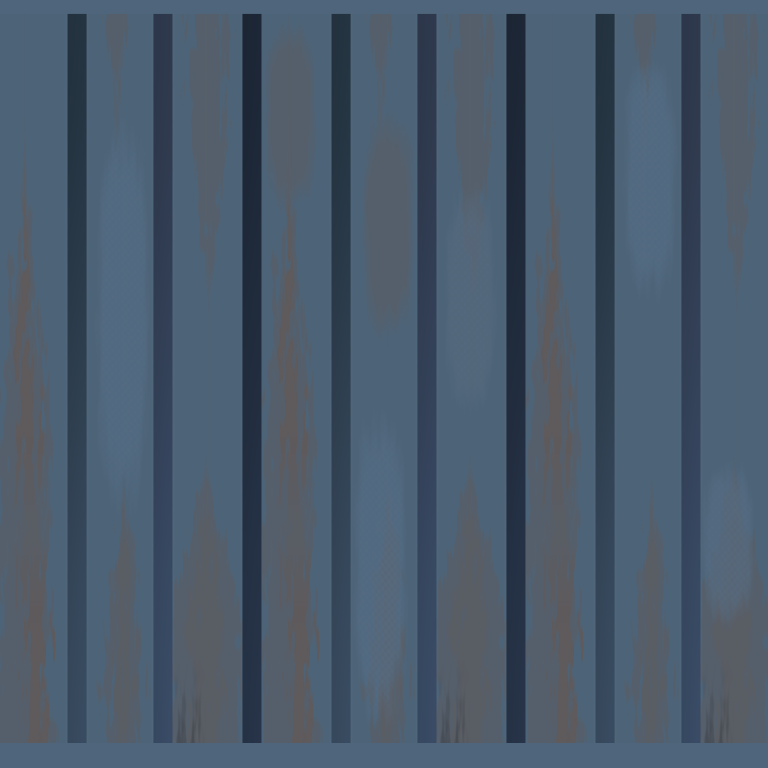
A WebGL 2 fragment shader for this texture:

```glsl
#version 300 es
precision highp float;

uniform vec2 u_resolution;
out vec4 fragColor;

// Layout: three slots per repeat, between a lower and an upper rail
const float PERIOD = 0.34375;
const float SEAM = 0.003;
const float SLOT_X[3] = float[3](0.1003, 0.2122, 0.3281);
const float SLOT_HALF = 0.0124;
const float PANEL_LOW = 0.0325;
const float PANEL_HIGH = 0.982;

// Paint, wear and slot colours
const vec3 PAINT = vec3(0.300, 0.390, 0.470);
const vec3 RAIL = vec3(0.308, 0.398, 0.482);
const vec3 GRIME = vec3(0.340, 0.370, 0.410);
const vec3 RUST = vec3(0.375, 0.350, 0.350);
const vec3 SCUFF = vec3(0.335, 0.430, 0.525);
const vec3 SOOT = vec3(0.250, 0.270, 0.300);
const vec3 SLOT_TOP[3] = vec3[3](
    vec3(0.14, 0.20, 0.25), vec3(0.18, 0.22, 0.30), vec3(0.11, 0.15, 0.21));
const vec3 SLOT_BOTTOM[3] = vec3[3](
    vec3(0.22, 0.29, 0.37), vec3(0.22, 0.29, 0.39), vec3(0.15, 0.20, 0.28));

// Streaks per board: centre, half width, height where they fade out
const vec3 LOW_STREAK[3] = vec3[3](
    vec3(0.032, 0.034, 0.86), vec3(0.161, 0.024, 0.40), vec3(0.268, 0.047, 0.42));
const vec3 HIGH_STREAK[3] = vec3[3](
    vec3(0.030, 0.000, 0.90), vec3(0.151, 0.016, 0.76), vec3(0.272, 0.025, 0.56));
const float FRAY = 0.022;

// Uneven patches: centre x, centre y, half height, tone (0 grime, 1 scuff)
const int PATCH_COUNT = 7;
const float PATCH_HALF = 0.035;
const vec4 PATCHES[PATCH_COUNT] = vec4[PATCH_COUNT](
    vec4(0.160, 0.590, 0.255, 1.0), vec4(0.378, 0.850, 0.125, 0.0),
    vec4(0.505, 0.707, 0.150, 0.0), vec4(0.495, 0.258, 0.205, 1.0),
    vec4(0.612, 0.610, 0.150, 0.7), vec4(0.846, 0.768, 0.155, 1.0),
    vec4(0.948, 0.293, 0.105, 0.9));

vec2 hashGradient(vec2 cell) {
    vec3 p = fract(cell.xyx * vec3(0.1031, 0.1030, 0.0973));
    p += dot(p, p.yzx + 33.33);
    float angle = 6.2832 * fract((p.x + p.y) * p.z);
    return vec2(cos(angle), sin(angle));
}

float gradientNoise(vec2 p) {
    vec2 i = floor(p), f = fract(p);
    vec2 u = f * f * f * (f * (f * 6.0 - 15.0) + 10.0);
    vec2 e = vec2(0.0, 1.0);
    float a = dot(hashGradient(i), f);
    float b = dot(hashGradient(i + e.yx), f - e.yx);
    float c = dot(hashGradient(i + e.xy), f - e.xy);
    float d = dot(hashGradient(i + e.yy), f - e.yy);
    return mix(mix(a, b, u.x), mix(c, d, u.x), u.y);
}

// Noise drawn out into vertical fibres
float fibres(vec2 p) {
    return gradientNoise(p * vec2(120.0, 13.0))
         + 0.6 * gradientNoise(p * vec2(260.0, 34.0) + 17.0);
}

float streak(float x, float centre, float halfWidth, float fibre) {
    float fray = FRAY * fibre * smoothstep(0.0, 0.012, halfWidth);
    return smoothstep(-0.003, 0.004, halfWidth - abs(x - centre) + fray - 0.001);
}

float band(float v, float low, float high, float soft) {
    return smoothstep(low - soft, low + soft, v)
         * (1.0 - smoothstep(high - soft, high + soft, v));
}

void main() {
    vec2 uv = gl_FragCoord.xy / u_resolution;
    vec2 pixel = 0.5 / u_resolution;
    vec2 p = vec2(mod(uv.x + SEAM, PERIOD) - SEAM, uv.y);
    int board = p.x < SLOT_X[0] ? 0 : (p.x < SLOT_X[1] ? 1 : 2);
    float fibre = fibres(p);

    // Grime creeping up from the foot and hanging from the top
    vec3 low = LOW_STREAK[board], high = HIGH_STREAK[board];
    float rise = 1.0 - smoothstep(low.z * 0.42, low.z, p.y);
    float hang = smoothstep(high.z, high.z + 0.32, p.y);
    float grime = max(streak(p.x, low.x, low.y * rise, fibre),
                      streak(p.x, high.x, high.y * hang, fibre));
    vec3 color = mix(PAINT, GRIME, grime * 0.85);

    // Rust along the core, strongest on the first board
    float core = low.x + 0.016 * (1.0 - smoothstep(0.1, 0.6, p.y)) * float(board == 0);
    float strength = board == 0 ? 0.9 - 0.5 * band(p.y, 0.24, 0.38, 0.06) : 0.4;
    float rust = streak(p.x, core, low.y * rise * 0.42, fibres(p + 3.7));
    color = mix(color, RUST, rust * grime * strength);

    // Rubbed patches with a fine stipple
    float stipple = 0.5 + 0.5 * sin(uv.x * 760.0) * sin(uv.y * 620.0 + uv.x * 90.0);
    for (int i = 0; i < PATCH_COUNT; i++) {
        vec4 patchShape = PATCHES[i];
        vec2 q = abs(uv - patchShape.xy) / vec2(PATCH_HALF, patchShape.z);
        float radius = pow(dot(q * q * q, vec2(1.0)), 1.0 / 3.0) + 0.13 * fibre;
        float cover = 1.0 - smoothstep(0.65, 1.05, radius);
        float opacity = mix(0.85, 0.55 + 0.2 * stipple, patchShape.w);
        color = mix(color, mix(GRIME, SCUFF, patchShape.w), cover * opacity);
    }

    // Dark strokes at the foot of the third board
    float soot = band(p.x, 0.227, 0.262, 0.008) * (1.0 - smoothstep(0.05, 0.15, p.y));
    color = mix(color, SOOT, soot * smoothstep(-0.3, 0.4, fibres(p + 9.1)) * 0.7);

    // Slots with a faint lit lip
    for (int i = 0; i < 3; i++) {
        float edge = abs(p.x - SLOT_X[i]) - SLOT_HALF;
        color += 0.012 * (1.0 - smoothstep(0.0, 0.004, abs(edge)));
        vec3 slot = mix(SLOT_BOTTOM[i], SLOT_TOP[i], smoothstep(0.0, 1.0, p.y));
        slot *= 0.97 + 0.05 * smoothstep(-SLOT_HALF, SLOT_HALF, p.x - SLOT_X[i]);
        color = mix(color, slot, 1.0 - smoothstep(-pixel.x, pixel.x, edge));
    }

    float panel = band(uv.y, PANEL_LOW, PANEL_HIGH, pixel.y);
    fragColor = vec4(mix(RAIL, color, panel), 1.0);
}
```
